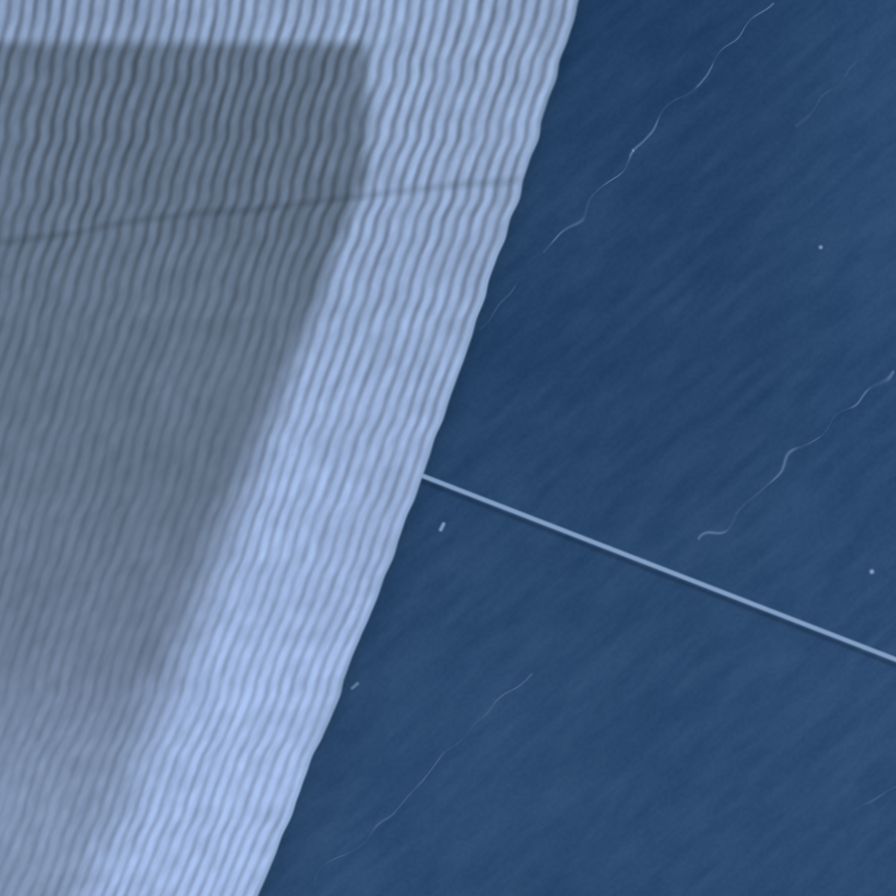
A Shadertoy shader for this texture:

```glsl
float hash(vec2 p) {
    vec3 q = fract(vec3(p.xyx) * 0.1031);
    q += dot(q, q.yzx + 33.33);
    return fract((q.x + q.y) * q.z);
}

float noise(vec2 p) {
    vec2 i = floor(p), f = fract(p);
    f = f * f * (3.0 - 2.0 * f);
    return mix(mix(hash(i), hash(i + vec2(1, 0)), f.x),
               mix(hash(i + vec2(0, 1)), hash(i + vec2(1, 1)), f.x), f.y);
}

float fbm(vec2 p) {
    float sum = 0.0, amp = 0.5;
    for (int i = 0; i < 4; i++) {
        sum += amp * noise(p);
        p = mat2(1.6, 1.2, -1.2, 1.6) * p + 7.3;
        amp *= 0.5;
    }
    return sum;
}

float segment(vec2 p, vec2 a, vec2 b) {
    vec2 ab = b - a;
    return length(p - a - ab * clamp(dot(p - a, ab) / dot(ab, ab), 0.0, 1.0));
}

float stroke(float dist, float halfWidth, float soft) {
    return 1.0 - smoothstep(halfWidth - soft, halfWidth + soft, dist);
}

// Broken, wandering scratch
float crack(vec2 p, vec2 a, vec2 b) {
    vec2 wander = vec2(noise(p * 32.0), noise(p * 32.0 + 19.0)) - 0.5;
    float gaps = smoothstep(0.2, 0.65, noise(p * 48.0 + 5.0));
    return stroke(segment(p + wander * 0.018, a, b), 0.0008, 0.0018) * (0.25 + 0.75 * gaps);
}

vec3 slate(vec2 p) {
    vec2 grain = vec2(dot(p, vec2(0.74, 0.67)), dot(p, vec2(-0.67, 0.74)));
    float streaks = fbm(grain * vec2(22.0, 95.0)) - 0.47;
    float clouds = fbm(p * 5.0) - 0.47;
    vec3 col = mix(vec3(0.172, 0.287, 0.432), vec3(0.148, 0.262, 0.405), smoothstep(0.1, 0.65, p.y));
    col += vec3(0.02, 0.024, 0.025) * smoothstep(0.75, 1.1, p.x);
    col += streaks * 0.055 + clouds * 0.045 + (noise(p * 300.0) - 0.5) * 0.015;

    float scratches = 0.65 * crack(p, vec2(0.866, 1.0), vec2(0.71, 0.833));
    scratches += 0.75 * crack(p, vec2(0.71, 0.833), vec2(0.61, 0.714));
    scratches += 0.3 * crack(p, vec2(0.58, 0.685), vec2(0.535, 0.635));
    scratches += 0.65 * crack(p, vec2(1.0, 0.59), vec2(0.788, 0.395));
    scratches += 0.4 * crack(p, vec2(0.59, 0.245), vec2(0.35, 0.01));
    scratches += 0.2 * crack(p, vec2(0.96, 0.935), vec2(0.89, 0.86));
    scratches += 0.3 * crack(p, vec2(1.0, 0.115), vec2(0.95, 0.092));
    col = mix(col, vec3(0.48, 0.59, 0.72), min(scratches, 1.0));

    // Bright specks
    float specks = stroke(length(p - vec2(0.916, 0.724)), 0.002, 0.002);
    specks += stroke(length(p - vec2(0.973, 0.362)), 0.0025, 0.002);
    specks += stroke(segment(p, vec2(0.492, 0.409), vec2(0.495, 0.415)), 0.002, 0.002);
    specks += 0.7 * stroke(segment(p, vec2(0.393, 0.232), vec2(0.399, 0.237)), 0.0015, 0.002);
    return mix(col, vec3(0.6, 0.7, 0.8), min(specks, 1.0) * 0.8);
}

vec3 ribbedCloth(vec2 p, float inset) {
    // Soft shadow with a square top corner
    float sideDist = min(0.41, 0.095 + 0.39 * p.y) - p.x;
    float soft = mix(0.045, 0.012, smoothstep(0.3, 0.8, p.y));
    float shade = smoothstep(-soft, soft, sideDist) * (1.0 - smoothstep(0.942, 0.962, p.y));
    shade *= mix(0.45, 1.0, smoothstep(0.0, 0.5, p.y));

    vec3 lit = mix(vec3(0.6, 0.69, 0.85), vec3(0.54, 0.625, 0.755), smoothstep(0.2, 1.0, p.y));
    lit *= mix(1.0, 0.94, smoothstep(0.1, 0.6, inset));
    vec3 dim = mix(vec3(0.39, 0.45, 0.535), vec3(0.37, 0.435, 0.515), p.y);
    vec3 col = mix(lit, dim, shade);

    // Ribs that fan out slightly toward the top
    float phase = inset / mix(0.0135, 0.0155, p.y) + 0.5 * (noise(p * vec2(18.0, 9.0)) - 0.5);
    float rib = 0.5 + 0.5 * cos(6.2832 * phase);
    float fray = noise(vec2(inset * 130.0, p.y * 26.0));
    float depth = mix(0.14, 0.27, smoothstep(0.25, 0.95, p.y));
    depth *= mix(1.0, 0.55, shade * (1.0 - smoothstep(0.55, 0.85, p.y)));
    depth *= mix(1.0, 0.5, smoothstep(0.18, 0.4, inset) * (1.0 - smoothstep(0.1, 0.4, p.y)));
    col *= 1.0 + depth * (0.35 - pow(rib, 1.6)) * (0.65 + 0.7 * fray);

    // Weave and blotches
    col *= 1.0 + 0.16 * (fbm(vec2(inset * 110.0, p.y * 55.0)) - 0.47);
    col *= 1.0 + 0.12 * (fbm(p * 7.0 + 3.0) - 0.47);

    // Cross crease
    float crease = abs(p.y - 0.733 - 0.123 * p.x - 0.012 * (noise(p * 14.0) - 0.5));
    return col * (1.0 - 0.11 * stroke(crease, 0.004, 0.005));
}

void mainImage(out vec4 fragColor, in vec2 fragCoord) {
    vec2 p = fragCoord / iResolution.xy;
    float px = 1.0 / iResolution.y;

    float edge = 0.286 + 0.362 * p.y + 0.06 * p.y * (1.0 - p.y);
    edge += 0.005 * (noise(vec2(p.y * 45.0, 2.0)) - 0.5);
    float inset = edge - p.x;

    vec3 col = slate(p);
    col *= 1.0 - 0.14 * exp(-abs(inset) * 70.0);

    // Thin taut cord with a dark underside
    vec2 cordStart = vec2(0.469, 0.47), cordEnd = vec2(1.01, 0.26);
    float under = segment(p + vec2(0.002, 0.006), cordStart, cordEnd);
    col *= 1.0 - 0.2 * stroke(under, 0.002, 0.003);
    float cord = stroke(segment(p, cordStart, cordEnd), 0.0026, 0.0012 + px * 0.5);
    col = mix(col, vec3(0.55, 0.66, 0.8), cord * 0.92);

    // Cloth with a pale hem
    vec3 cloth = ribbedCloth(p, inset);
    cloth = mix(cloth, vec3(0.53, 0.64, 0.77), 0.6 * stroke(abs(inset - 0.003), 0.002, 0.003));
    col = mix(col, cloth, smoothstep(-0.001 - px, 0.001 + px, inset));

    fragColor = vec4(clamp(col, 0.0, 1.0), 1.0);
}
```
